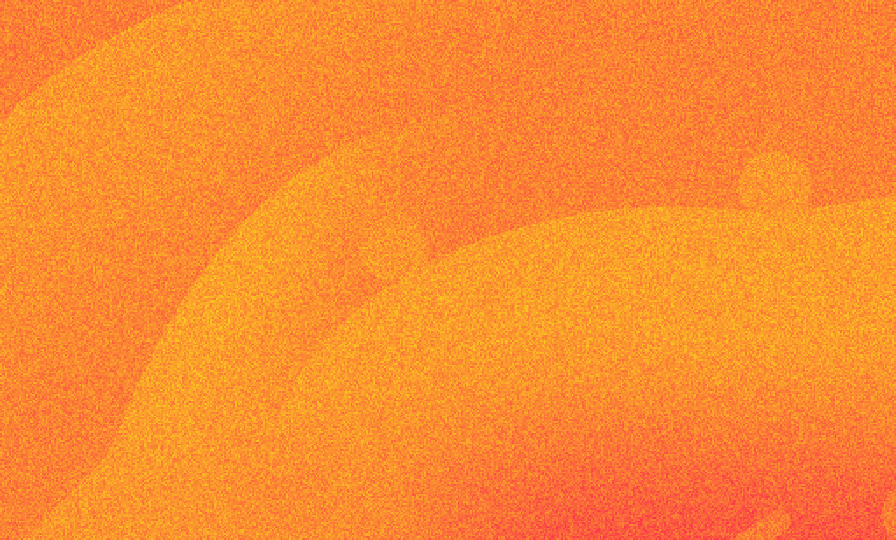
A Shadertoy shader for this background:

```glsl
// Draws grainy, sunset-coloured rolling hills with soft orbs and a red glow at the lower right.

// Colours: every tone lies on the line from EMBER (0) to AMBER (1)
const vec3 EMBER = vec3(0.98, 0.35, 0.25);
const vec3 AMBER = vec3(0.98, 0.70, 0.15);

// Tones
const float SKY_TONE = 0.43;
const float SHADE_TONE = 0.46;
const float BACK_TONE = 0.70;
const float MIDDLE_TONE = 0.80;
const float FRONT_TONE = 0.76;
const float ORB_TONE = 0.67;
const float DROP_TONE = 0.40;
const float GLOW_DEPTH = 0.78;

// Hill crests and radii, in units of the canvas height
const vec2 BACK_PEAK = vec2(0.636, 1.048);
const vec2 BACK_RADII = vec2(1.082, 1.429);
const vec2 MIDDLE_PEAK = vec2(0.866, 0.784);
const vec2 MIDDLE_RADII = vec2(0.738, 1.132);
const vec2 FRONT_PEAK = vec2(1.245, 0.617);
const vec2 FRONT_RADII = vec2(0.758, 0.530);

// Orbs: centre and radius
const vec3 LEFT_ORB = vec3(0.732, 0.539, 0.063);
const vec3 RIGHT_ORB = vec3(1.435, 0.652, 0.068);
const vec3 CORNER_ORB = vec3(1.682, 0.048, 0.050);

// Capsule-shaped drop
const vec2 DROP_TAIL = vec2(1.365, -0.018);
const vec2 DROP_HEAD = vec2(1.443, 0.035);
const float DROP_RADIUS = 0.021;

// Grain: cells along the canvas height, and strength
const float GRAIN_ROWS = 308.0;
const float GRAIN_AMOUNT = 0.52;

float hash(vec2 cell) {
    vec3 q = fract(cell.xyx * vec3(0.1031, 0.1030, 0.0973));
    q += dot(q, q.yzx + 33.33);
    return fract((q.x + q.y) * q.z);
}

float smoothMax(float a, float b, float k) {
    float h = max(k - abs(a - b), 0.0) / k;
    return max(a, b) + 0.25 * h * h * k;
}

// Height of an elliptic dome at offset dx from its peak
float dome(float dx, float top, vec2 radii) {
    float u = dx / radii.x;
    return top - radii.y * (1.0 - sqrt(max(1.0 - u * u, 0.0)));
}

// Antialiased coverage of the area where d is positive
float cover(float d) {
    float w = max(fwidth(d), 1e-5);
    return smoothstep(-w, w, d);
}

float orb(vec2 p, vec3 disc) {
    return cover(disc.z - length(p - disc.xy));
}

float capsule(vec2 p, vec2 a, vec2 b, float radius) {
    vec2 pa = p - a, ba = b - a;
    float t = clamp(dot(pa, ba) / dot(ba, ba), 0.0, 1.0);
    return cover(radius - length(pa - ba * t));
}

void mainImage(out vec4 fragColor, in vec2 fragCoord) {
    vec2 p = fragCoord / iResolution.y;
    float tone = SKY_TONE;

    // Back hill: lit along the crest, dimmer downward and to the right
    float depth = dome(min(p.x - BACK_PEAK.x, 0.0), BACK_PEAK.y, BACK_RADII) - p.y;
    float shade = smoothstep(0.0, 0.75, depth + 0.8 * max(p.x - 0.3, 0.0));
    tone = mix(tone, mix(BACK_TONE, SHADE_TONE, shade), cover(depth));

    // Middle hill: dome with a flared foot, its crest dissolving to the right
    float ridge = dome(min(p.x - MIDDLE_PEAK.x, 0.0), MIDDLE_PEAK.y, MIDDLE_RADII);
    float foot = min(p.x - 0.043, 0.35);
    depth = smoothMax(ridge, foot, 0.05) - p.y;
    shade = smoothstep(0.45, 0.95, p.x + 0.5 * clamp(depth, 0.0, 0.3));
    float middleTone = mix(MIDDLE_TONE, SHADE_TONE, shade)
                     - 0.13 * (1.0 - smoothstep(0.0, 0.4, p.y));
    tone = mix(tone, middleTone, cover(depth));

    // Orbs resting behind the front hill
    tone = mix(tone, ORB_TONE, max(orb(p, LEFT_ORB), orb(p, RIGHT_ORB)));

    // Front hill: dome and right-hand slope, over a red glow
    ridge = dome(p.x - FRONT_PEAK.x, FRONT_PEAK.y, FRONT_RADII);
    float slope = 0.604 + 0.155 * (p.x - 1.439);
    depth = smoothMax(ridge, slope - 2.0 * max(1.2 - p.x, 0.0), 0.01) - p.y;
    float glow = (1.0 - smoothstep(-0.05, 0.42, p.y)) * smoothstep(0.45, 1.15, p.x);
    float dissolve = (1.0 - smoothstep(0.465, 0.72, p.x))
                   * (1.0 - smoothstep(0.11, 0.29, p.y));
    float frontTone = FRONT_TONE - GLOW_DEPTH * glow;
    tone = mix(tone, frontTone, cover(depth) * (1.0 - dissolve));

    // Drops in the glow
    float drops = max(orb(p, CORNER_ORB), capsule(p, DROP_TAIL, DROP_HEAD, DROP_RADIUS));
    tone = mix(tone, DROP_TONE, drops);

    // Fine cell grain
    vec2 cell = floor(p * GRAIN_ROWS);
    tone += GRAIN_AMOUNT * (hash(cell) + hash(cell + 517.0) - 1.0);

    fragColor = vec4(clamp(mix(EMBER, AMBER, tone), 0.0, 1.0), 1.0);
}
```
